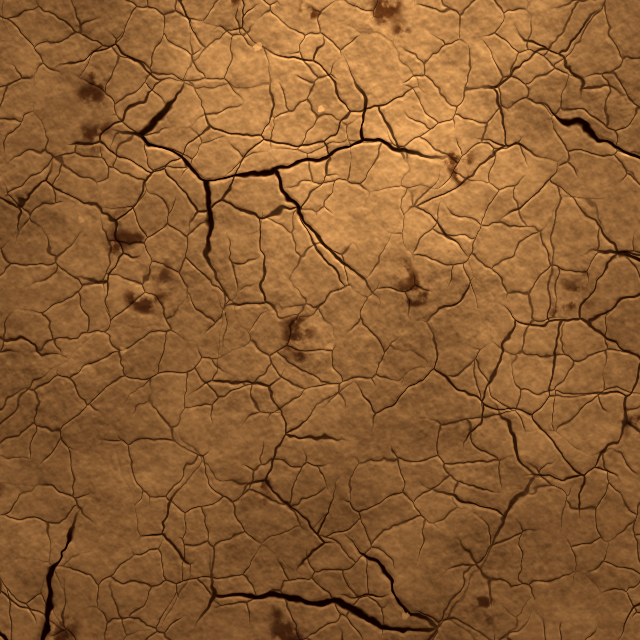
Write a Shadertoy shader that draws this texture.

```glsl
float hash(vec2 p) {
    vec3 q = fract(p.xyx * 0.1031);
    q += dot(q, q.yzx + 33.33);
    return fract((q.x + q.y) * q.z);
}

vec2 hash2(vec2 p) {
    return vec2(hash(p), hash(p + 57.0));
}

float noise(vec2 p) {
    vec2 cell = floor(p), f = fract(p);
    f = f * f * (3.0 - 2.0 * f);
    float low = mix(hash(cell), hash(cell + vec2(1, 0)), f.x);
    float high = mix(hash(cell + vec2(0, 1)), hash(cell + vec2(1, 1)), f.x);
    return mix(low, high, f.y);
}

float fbm(vec2 p, int octaves) {
    float sum = 0.0, amplitude = 0.5;
    for (int i = 0; i < octaves; i++) {
        sum += amplitude * noise(p);
        p = mat2(1.6, 1.2, -1.2, 1.6) * p + 17.0;
        amplitude *= 0.5;
    }
    return sum;
}

// Distance to the nearest border between Voronoi cells
float cellEdge(vec2 p) {
    vec2 cell = floor(p), f = fract(p);
    vec2 nearest = vec2(0.0);
    float best = 8.0;
    for (int y = -1; y <= 1; y++)
    for (int x = -1; x <= 1; x++) {
        vec2 o = vec2(x, y);
        vec2 r = o + hash2(cell + o) - f;
        if (dot(r, r) < best) {
            best = dot(r, r);
            nearest = r;
        }
    }
    float edge = 8.0;
    for (int y = -2; y <= 2; y++)
    for (int x = -2; x <= 2; x++) {
        vec2 o = vec2(x, y);
        vec2 r = o + hash2(cell + o) - f;
        vec2 across = r - nearest;
        if (dot(across, across) > 1e-5)
            edge = min(edge, dot(0.5 * (r + nearest), normalize(across)));
    }
    return edge;
}

// One crack network: x is the bevelled depth, y the dark opening
vec2 crack(vec2 p, float scale, float width, float threshold) {
    float d = cellEdge(p * scale + scale) / scale;
    float strength = smoothstep(threshold, threshold + 0.3, noise(p * scale * 1.1 + scale * 3.0));
    float w = width * strength * (0.15 + 1.3 * noise(p * 38.0));
    float bevel = 1.0 - smoothstep(0.0, 0.004 + width, d);
    float opening = 1.0 - smoothstep(0.4 * w, w + 0.0013, d);
    return strength * vec2(bevel, opening);
}

// Soil surface: x is the height, y the crack darkness
vec2 ground(vec2 p) {
    vec2 bend = vec2(fbm(p * 6.0, 4), fbm(p * 6.0 + 31.0, 4)) - 0.47;
    vec2 jag = vec2(fbm(p * 32.0 + 9.0, 3), fbm(p * 32.0 + 63.0, 3)) - 0.44;
    vec2 q = p + 0.09 * bend + 0.022 * jag;
    vec2 large = crack(q, 3.9, 0.0046, 0.46);
    vec2 medium = crack(q, 8.5, 0.0017, 0.4);
    vec2 fine = crack(q, 17.0, 0.0008, 0.22);
    float crumbly = smoothstep(0.3, 0.75, fbm(p * 7.0 + 140.0, 3));
    float height = fbm(p * 17.0, 5) + (0.1 + 0.2 * crumbly) * fbm(p * 70.0 + 5.0, 3);
    height -= 0.2 * large.x + 0.13 * medium.x + 0.1 * fine.x;
    float darkness = max(large.y, max(0.7 * medium.y, 0.48 * fine.y));
    return vec2(height, darkness);
}

// Scattered round spots, one at their centres and zero outside
float spots(vec2 p, float scale, float chance, float radius) {
    vec2 cell = floor(p * scale);
    float spot = 0.0;
    for (int y = -1; y <= 1; y++)
    for (int x = -1; x <= 1; x++) {
        vec2 id = cell + vec2(x, y);
        float present = step(hash(id + 91.0), chance);
        float d = length(p - (id + hash2(id + 23.0)) / scale);
        spot = max(spot, present * (1.0 - d / radius));
    }
    return spot;
}

vec3 soilColor(float tone) {
    return max(vec3(tone, 0.774 * tone - 0.053, 0.485 * tone - 0.063), 0.0);
}

void mainImage(out vec4 fragColor, in vec2 fragCoord) {
    vec2 p = fragCoord / iResolution.y;
    vec2 uv = fragCoord / iResolution.xy;

    // Warm pool of light near the top
    vec2 fromGlow = (uv - vec2(0.57, 0.88)) / vec2(0.34, 0.43);
    float light = 0.48 + 0.32 * exp(-dot(fromGlow, fromGlow));
    light -= 0.04 * smoothstep(0.5, 0.0, uv.y);

    // Relief lit from above
    vec2 soil = ground(p);
    float slope = soil.x - ground(p + vec2(0.0006, 0.0028)).x;
    float patches = fbm(p * 6.0 + 70.0, 5) - 0.48;
    float grain = fbm(p * 150.0, 2) - 0.375;
    float tone = light * (1.03 + 2.5 * slope + 0.5 * patches + 0.3 * grain);

    // Pale pebbles, crack openings and rusty crumbling pits
    float pebble = smoothstep(0.0, 0.4, spots(p + 0.012 * grain, 6.0, 0.14, 0.007));
    tone = mix(tone, light * 1.4 + slope, 0.7 * pebble);
    tone *= 1.0 - 0.87 * soil.y * (1.0 - pebble);
    float crumbs = smoothstep(0.3, 0.6, fbm(p * 65.0, 4));
    vec2 ragged = p + 0.12 * vec2(patches, fbm(p * 22.0, 3) - 0.44);
    float pit = crumbs * smoothstep(0.0, 0.6, spots(ragged, 5.0, 0.6, 0.036));
    vec3 color = soilColor(tone) * mix(vec3(1.0), vec3(0.5, 0.38, 0.27), pit);

    fragColor = vec4(clamp(color, 0.0, 1.0), 1.0);
}
```
